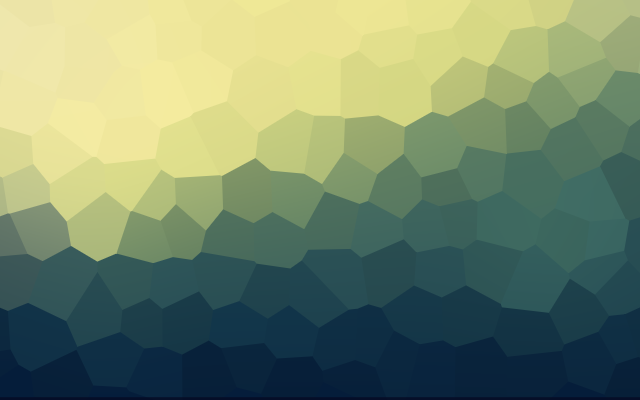
Give the GLSL for this background, as a Shadertoy shader.

```glsl
const float CELLS = 8.5;          // cells per canvas height
const float JITTER = 0.78;        // scatter of the cell centres
const float FLATNESS = 0.86;      // 1 = one flat colour per cell
const float TONE_SPREAD = 0.045;  // tone variation between cells
const float BASE_LINE = 0.007;    // height of the dark bottom strip
const int STOPS = 7;

const vec3 HAZE = vec3(0.73, 0.76, 0.57);
const vec3 TEAL_GLOW = vec3(0.28, 0.47, 0.41);
const vec3 PALE_CREAM = vec3(0.925, 0.895, 0.69);
const vec3 STRIP = vec3(0.02, 0.04, 0.14);

// Colour bands from bottom to top: each contour is height + bend * u * u
const vec3 BAND[STOPS] = vec3[STOPS](
    vec3(0.02, 0.11, 0.22), vec3(0.07, 0.205, 0.28),
    vec3(0.21, 0.36, 0.35), vec3(0.40, 0.52, 0.39),
    vec3(0.64, 0.70, 0.45), vec3(0.83, 0.84, 0.51),
    vec3(0.93, 0.90, 0.58));
const float HEIGHT[STOPS] = float[STOPS](0.02, 0.19, 0.33, 0.41, 0.47, 0.56, 0.65);
const float BEND[STOPS] = float[STOPS](0.0, 0.0, 0.20, 0.39, 0.50, 0.56, 0.93);

vec2 hash22(vec2 p) {
    vec2 q = vec2(dot(p, vec2(127.1, 311.7)), dot(p, vec2(269.5, 183.3)));
    return fract(sin(q) * 43758.5453);
}

float blob(vec2 uv, vec2 centre, vec2 radius) {
    vec2 d = (uv - centre) / radius;
    return exp(-dot(d, d));
}

// Smooth colour field, uv in 0..1
vec3 gradient(vec2 uv) {
    float u = clamp(uv.x, 0.0, 1.0);
    float dip = (u - 0.17) / 0.10;
    float v = uv.y + 0.045 * exp(-dip * dip) - 0.04 * exp(-u / 0.05);

    vec3 color = BAND[0];
    float lower = HEIGHT[0];
    for (int i = 1; i < STOPS; i++) {
        float upper = HEIGHT[i] + BEND[i] * u * u;
        color = mix(color, BAND[i], clamp((v - lower) / (upper - lower), 0.0, 1.0));
        lower = upper;
    }

    // Local glows and haze
    color = mix(color, TEAL_GLOW, 0.8 * blob(uv, vec2(0.85, 0.42), vec2(0.11, 0.17)));
    color = mix(color, PALE_CREAM, 0.8 * blob(uv, vec2(0.0, 0.92), vec2(0.24, 0.30)));
    color = mix(color, HAZE, 0.6 * blob(uv, vec2(1.0, 1.0), vec2(0.12, 0.16)));
    color += vec3(0.025, 0.02, 0.02) * blob(uv, vec2(0.21, 0.74), vec2(0.14, 0.18));

    // Muted left edge
    float grey = dot(color, vec3(0.3, 0.6, 0.1));
    return mix(color, vec3(grey), 0.4 * blob(uv, vec2(0.0, 0.40), vec2(0.12, 0.14)));
}

// Cell centre in grid units; odd rows are staggered
vec2 seedPoint(vec2 id) {
    vec2 stagger = vec2(0.5 * mod(id.y, 2.0), 0.0);
    return id + 0.5 + stagger + JITTER * (hash22(id) - 0.5);
}

vec3 cellColor(vec2 seed, vec2 p, float aspect) {
    vec2 uv = mix(p, seed, FLATNESS) / (CELLS * vec2(aspect, 1.0));
    vec3 color = gradient(uv);
    float tone = hash22(floor(seed * 64.0)).x - 0.5;
    float midtone = 1.0 - smoothstep(0.55, 0.95, color.g);
    return color * (1.0 + TONE_SPREAD * tone * (0.5 + 2.0 * midtone));
}

void mainImage(out vec4 fragColor, in vec2 fragCoord) {
    float aspect = iResolution.x / iResolution.y;
    vec2 p = CELLS * fragCoord / iResolution.y;
    float pixel = CELLS / iResolution.y;

    // Two nearest cell centres
    vec2 nearest = vec2(0.0), second = vec2(0.0);
    float dNearest = 1e5, dSecond = 1e5;
    for (int j = -2; j <= 2; j++) {
        for (int i = -2; i <= 2; i++) {
            vec2 seed = seedPoint(floor(p) + vec2(i, j));
            float d = distance(p, seed);
            if (d < dNearest) {
                second = nearest;
                dSecond = dNearest;
                nearest = seed;
                dNearest = d;
            } else if (d < dSecond) {
                second = seed;
                dSecond = d;
            }
        }
    }

    // Blend over one pixel at the shared edge
    float edge = dot(0.5 * (nearest + second) - p, normalize(second - nearest));
    float cover = clamp(0.5 + edge / pixel, 0.5, 1.0);
    vec3 color = mix(cellColor(second, p, aspect), cellColor(nearest, p, aspect), cover);

    // Dark strip along the bottom
    float strip = clamp(0.5 + (BASE_LINE * CELLS - p.y) / pixel, 0.0, 1.0);
    fragColor = vec4(mix(color, STRIP, 0.8 * strip), 1.0);
}
```
